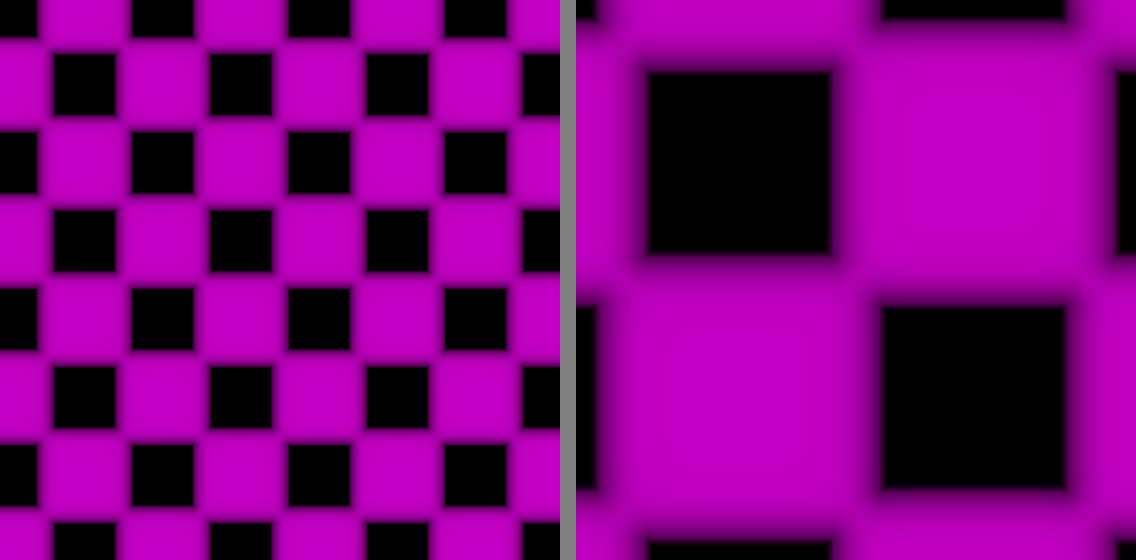
Left, the full canvas; right, a detail of the centre.
Reproduce this pattern procedurally as a Shadertoy shader.

```glsl
// Checkerboard of black squares with soft dark halos on a magenta ground.

const float CELLS_ACROSS = 7.164;           // checker cells per canvas side
const vec2  FIRST_CENTER = vec2(0.084);     // first square from top left, in cells
const float HALF_SIDE    = 0.385;           // half side of a black square, in cells
const float EDGE_SOFT    = 0.025;           // half width of the square's soft edge
const float HALO_OFFSET  = 0.026;           // distance at which the halo is half faded
const float HALO_SIGMA   = 0.085;           // spread of the halo
const vec3  MAGENTA      = vec3(0.765, 0.0, 0.765);
const vec3  BLACK        = vec3(0.002, 0.0, 0.002);

// Signed distance to an axis-aligned square.
float squareDistance(vec2 p, float halfSide) {
    vec2 q = abs(p) - halfSide;
    return length(max(q, 0.0)) + min(max(q.x, q.y), 0.0);
}

// Logistic approximation of a Gaussian-blurred edge.
float blurredEdge(float dist, float offset, float sigma) {
    return 1.0 / (1.0 + exp(-1.702 * (dist - offset) / sigma));
}

// Light left around one square: solid core times blurred halo.
float squareLight(vec2 p, float halfSide, float edgeSoft) {
    float dist = squareDistance(p, halfSide);
    float core = smoothstep(-edgeSoft, edgeSoft, dist);
    return core * blurredEdge(dist, HALO_OFFSET, HALO_SIGMA);
}

// Combined light of the dark checker squares near p.
float checkerLight(vec2 p, float edgeSoft) {
    vec2 home = round(p);
    float light = 1.0;
    for (int j = -1; j <= 1; j++) {
        for (int i = -1; i <= 1; i++) {
            vec2 cell = home + vec2(i, j);
            bool isDark = mod(cell.x + cell.y, 2.0) < 0.5;
            if (isDark) light *= squareLight(p - cell, HALF_SIDE, edgeSoft);
        }
    }
    return light;
}

void mainImage(out vec4 fragColor, in vec2 fragCoord) {
    // Cell coordinates measured from the top left corner
    vec2 uv = fragCoord / iResolution.xy;
    vec2 p = vec2(uv.x, 1.0 - uv.y) * CELLS_ACROSS - FIRST_CENTER;

    // Keep the edge at least one pixel wide on small canvases
    float pixel = CELLS_ACROSS / iResolution.y;
    float light = checkerLight(p, max(EDGE_SOFT, 0.75 * pixel));

    fragColor = vec4(mix(BLACK, MAGENTA, light), 1.0);
}
```
